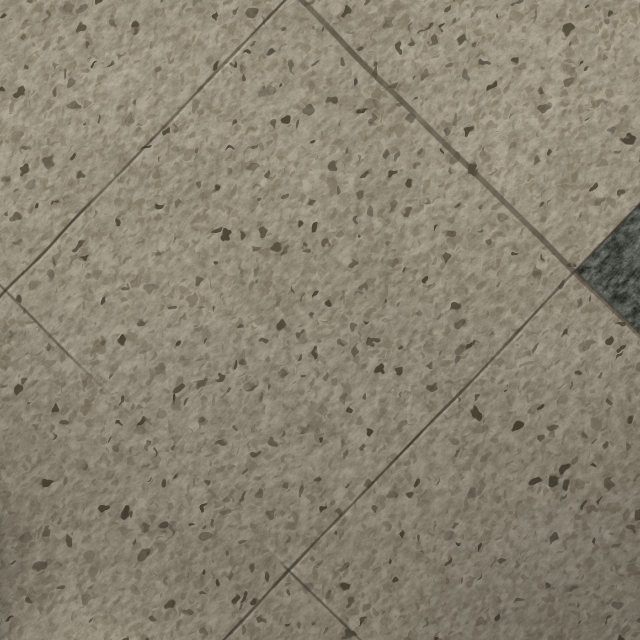
Write a WebGL 2 fragment shader that draws this texture.

```glsl
#version 300 es
precision highp float;
// Worn terrazzo floor laid on the diagonal: one whole slab, its neighbours and a dark one.
// Slabs come from a skewed lattice; stone chips are jittered ellipses scattered in grids,
// over streaky value noise, with joints that change in width and wear.
uniform vec2 u_resolution;
out vec4 fragColor;

float hash(vec2 p) {
  return fract(sin(dot(p, vec2(127.1, 311.7))) * 43758.5453);
}

float noise(vec2 p) {
  vec2 i = floor(p), f = fract(p);
  f = f * f * (3.0 - 2.0 * f);
  return mix(mix(hash(i), hash(i + vec2(1, 0)), f.x),
             mix(hash(i + vec2(0, 1)), hash(i + vec2(1, 1)), f.x), f.y);
}

float fbm(vec2 p) {
  float sum = 0.0, amp = 0.5;
  for (int i = 0; i < 4; i++) {
    sum += amp * noise(p);
    p = mat2(1.6, 1.2, -1.2, 1.6) * p + 7.3;
    amp *= 0.5;
  }
  return sum;
}

// Strength of the chip covering p, in a grid of count cells across
float chips(vec2 p, float count, float density, float size, float seed) {
  vec2 g = p * count;
  vec2 home = floor(g);
  float cover = 0.0;
  for (int y = -1; y <= 1; y++) {
    for (int x = -1; x <= 1; x++) {
      vec2 cell = home + vec2(x, y);
      vec2 key = cell + seed;
      if (hash(key) > density) continue;
      vec2 d = g - cell - vec2(hash(key + 11.3), hash(key + 23.7));
      float angle = 0.95 + 1.5 * (hash(key + 31.1) - 0.5);
      float c = cos(angle), s = sin(angle);
      d = vec2(c * d.x + s * d.y, c * d.y - s * d.x);
      float radius = size * mix(0.55, 1.35, pow(hash(key + 47.9), 1.5));
      float slim = mix(1.2, 2.6, hash(key + 59.2));
      float edge = length(d * vec2(0.8, slim * 0.8)) - radius;
      float soft = 0.0016 * count;
      float strength = mix(0.3, 1.0, hash(key + 71.4));
      cover = max(cover, strength * (1.0 - smoothstep(-soft, soft, edge)));
    }
  }
  return cover;
}

// Soft-edged line of the given half width
float line(float d, float halfWidth) {
  return 1.0 - smoothstep(halfWidth - 0.0013, halfWidth + 0.0016, abs(d));
}

void main() {
  vec2 p = gl_FragCoord.xy / u_resolution;
  vec2 warp = vec2(noise(p * 120.0), noise(p * 120.0 + 40.0)) - 0.5;
  vec2 chipP = p + warp * 0.009;
  vec2 streak = vec2(p.x + p.y, (p.y - p.x) * 1.7);

  // Cement ground with cloudy tone and fine grain
  float cloud = fbm(p * 7.0) - 0.47;
  float mottle = fbm(streak * 62.0) - 0.47;
  float grain = noise(streak * 230.0) - 0.5;
  vec3 color = vec3(0.575, 0.545, 0.48) + 0.07 * cloud + 0.21 * mottle + 0.045 * grain;

  // Pale, mid and dark stone chips
  color = mix(color, vec3(0.70, 0.67, 0.60), 0.45 * chips(chipP + 0.31, 42.0, 0.25, 0.30, 5.0));
  color = mix(color, vec3(0.40, 0.36, 0.29), 0.50 * chips(chipP + 0.17, 76.0, 0.55, 0.36, 90.0));
  color = mix(color, vec3(0.43, 0.39, 0.32), 0.60 * chips(chipP + 0.53, 50.0, 0.32, 0.36, 170.0));
  color = mix(color, vec3(0.24, 0.21, 0.16), 0.85 * chips(chipP, 46.0, 0.27, 0.30, 260.0));

  // Slab lattice: the whole slab spans 0 to 1 on both axes
  vec2 bend = vec2(noise(p * 9.0), noise(p * 9.0 + 20.0)) - 0.5;
  vec2 q = inverse(mat2(0.447, 0.468, 0.442, -0.436)) * (p - vec2(0.010, 0.544) + bend * 0.005);
  vec2 d = (q - round(q)) * 0.63;

  // Dark green-grey slab past the right corner
  float inDark = smoothstep(0.998, 1.002, q.x) * smoothstep(0.998, 1.002, q.y);
  vec3 darkStone = vec3(0.29, 0.30, 0.275) + 0.45 * mottle + 0.08 * grain;
  darkStone = mix(darkStone, vec3(0.43, 0.44, 0.40), 0.5 * chips(chipP, 58.0, 0.5, 0.35, 33.0));
  color = mix(color, darkStone, inDark);

  // Falling joints: broad and grey above, nearly worn away below
  float wear = noise(p * 38.0);
  float upper = step(0.5, q.x);
  float worn = 1.0 - smoothstep(0.18, 0.36, q.y) + smoothstep(0.97, 1.0, q.y);
  float falling = line(d.x, mix(0.0017, 0.0040, upper));
  falling *= mix(mix(0.12, 0.75, worn), 0.78, upper) * mix(0.6, 1.0, wear);
  color = mix(color, vec3(0.30, 0.275, 0.23), falling);
  color += 0.04 * (1.0 - upper) * line(d.x - 0.005, 0.002) * wear;

  // Rising joints: a thin dark crack beside a chipped pale lip
  float crack = line(d.y, mix(0.0012, 0.0024, wear)) * mix(0.45, 1.0, noise(p * 17.0 + 5.0));
  color += 0.08 * line(d.y - 0.0042, 0.0018) * wear * (1.0 - inDark);
  color = mix(color, vec3(0.22, 0.195, 0.155), 0.85 * crack);

  // Uneven room light: bright above, dim at lower right, pale at lower left
  float light = mix(0.90, 1.06, smoothstep(0.0, 0.85, p.y));
  light -= 0.10 * smoothstep(0.45, 1.0, p.x) * (1.0 - smoothstep(0.0, 0.55, p.y));
  light += 0.13 * exp(-dot((p - vec2(0.13, 0.0)) * vec2(6.0, 14.0), (p - vec2(0.13, 0.0)) * vec2(6.0, 14.0)));
  light -= 0.14 * exp(-24.0 * p.x) * (1.0 - smoothstep(0.05, 0.4, p.y));
  fragColor = vec4(clamp(color * light, 0.0, 1.0), 1.0);
}
```
